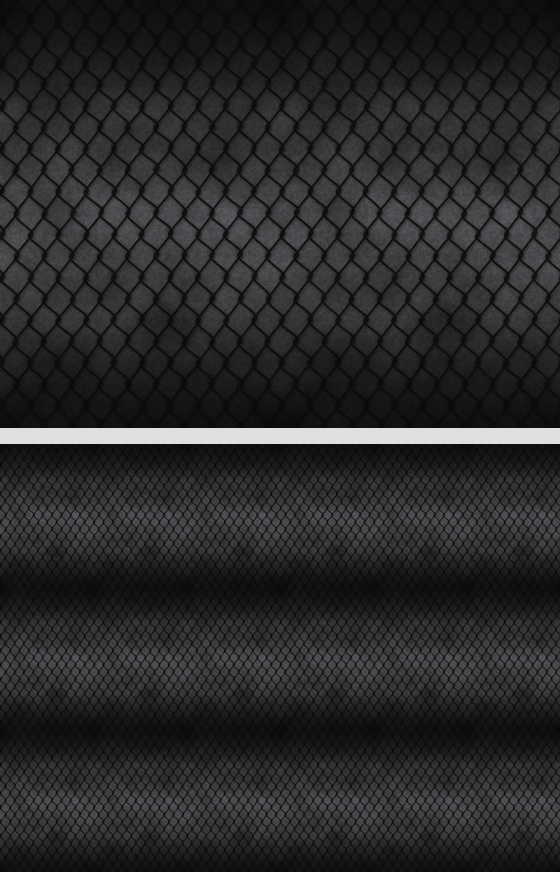
Top, the tile; bottom, the same tile 3 across and 3 down.
Give the GLSL for this pattern, as a Shadertoy shader.

```glsl
#define MESH vec2(20.0, 10.0)       // openings across and down
#define MESH_SHIFT vec2(0.08, 0.53)
#define WIRE_RADIUS 0.0022          // in canvas heights
#define HOOK 0.062                  // overlap of neighbouring wires
#define BEND 0.92                   // sharpness of the turns
#define SKEW 0.22                   // vertical offset of the two hooks
#define DARK vec3(0.062, 0.062, 0.064)
#define LIGHT vec3(0.276, 0.277, 0.288)
#define WIRE vec3(0.040, 0.040, 0.043)
#define STAIN vec3(0.125, 0.115, 0.108)

const float TAU = 6.2831853;

float hash(vec2 p) {
    vec3 q = fract(vec3(p.xyx) * 0.1031);
    q += dot(q, q.yzx + 33.33);
    return fract((q.x + q.y) * q.z);
}

// Value noise that wraps after a whole number of cells
float wrapNoise(vec2 p, vec2 period) {
    vec2 i = floor(p), f = fract(p);
    f = f * f * (3.0 - 2.0 * f);
    vec2 lo = mod(i, period), hi = mod(i + 1.0, period);
    return mix(mix(hash(lo), hash(vec2(hi.x, lo.y)), f.x),
               mix(hash(vec2(lo.x, hi.y)), hash(hi), f.x), f.y);
}

float wrapFbm(vec2 uv, vec2 period) {
    float sum = 0.0, weight = 0.5;
    for (int i = 0; i < 5; i++) {
        sum += weight * wrapNoise(uv * period, period);
        period *= 2.0;
        weight *= 0.55;
    }
    return sum / 1.055;
}

// Sideways swing of one wire; side is +1 or -1
float swing(float y, float side) {
    float t = TAU * y;
    float c = cos(t + SKEW * side * cos(t));
    return -side * (0.25 + HOOK) * asin(BEND * c) / asin(BEND);
}

// Distance to the nearest wire, in canvas heights
float wireDistance(vec2 q, vec2 cellSize) {
    float nearest = 1.0;
    float column = floor(q.x * 2.0);
    for (int i = -1; i <= 1; i++) {
        float k = column + float(i);
        float side = 1.0 - 2.0 * mod(k, 2.0);
        float x = 0.25 + 0.5 * k + swing(q.y, side);
        float slope = (swing(q.y + 0.01, side) - swing(q.y - 0.01, side)) / 0.02;
        slope *= cellSize.x / cellSize.y;
        float d = abs(q.x - x) * cellSize.x / sqrt(1.0 + slope * slope);
        nearest = min(nearest, d);
    }
    return nearest;
}

// Distance to the nearest hook, in canvas heights
float knotDistance(vec2 q, vec2 cellSize) {
    vec2 a = fract(q + 0.5) - 0.5;
    vec2 b = fract(q) - 0.5;
    vec2 stretch = cellSize * vec2(1.0, 0.6);
    return min(length(a * stretch), length(b * stretch));
}

// Worn concrete, lit across the middle
vec3 concrete(vec2 uv) {
    vec2 halfUv = vec2(uv.x * 2.0, uv.y);
    float blotch = wrapFbm(halfUv, vec2(5.0, 8.0));
    float fine = wrapNoise(uv * vec2(340.0, 260.0), vec2(340.0, 260.0));
    float pits = wrapNoise(uv * vec2(180.0, 138.0), vec2(180.0, 138.0));
    float lit = 0.5 - 0.5 * cos(TAU * (uv.y + 0.01));
    vec3 color = mix(DARK, LIGHT, pow(lit, 0.9));
    color *= 1.0 + 0.75 * (blotch - 0.5);
    color *= 1.0 + 0.22 * (fine - 0.5) + 0.12 * (pits - 0.5);

    // Brownish patches low on the wall
    float patches = smoothstep(0.52, 0.72, wrapFbm(halfUv + 0.37, vec2(3.0, 5.0)));
    float low = exp(-pow((uv.y - 0.25) / 0.09, 2.0));
    return mix(color, STAIN * (0.8 + 0.4 * fine), 0.55 * patches * low);
}

void mainImage(out vec4 fragColor, in vec2 fragCoord) {
    vec2 uv = fragCoord / iResolution.xy;
    float pixel = 1.0 / iResolution.y;
    vec2 cellSize = vec2(iResolution.x / iResolution.y, 1.0) / MESH;

    // Slight wobble keeps the openings from being identical
    vec2 wobble = vec2(wrapNoise(uv * MESH, MESH), wrapNoise(uv * MESH + 0.5, MESH.yx * 2.0));
    wobble.y = wrapNoise(uv * MESH + vec2(7.0, 3.0), MESH);
    vec2 q = uv * MESH - MESH_SHIFT + 0.07 * (wobble - 0.5);

    float wire = wireDistance(q, cellSize);
    float knot = knotDistance(q, cellSize);
    float shadow = wireDistance(q + vec2(-0.03, 0.03), cellSize);

    vec3 color = concrete(uv);
    color *= 1.0 - 0.22 * exp(-pow(shadow / 0.005, 2.0));
    color *= 1.0 - 0.45 * exp(-pow(knot / 0.0075, 2.0));

    // Faint sheen along the middle of the wire
    float sheen = exp(-pow(wire / 0.0009, 2.0)) * smoothstep(0.4, 0.8, wrapNoise(uv * MESH * 4.0, MESH * 4.0));
    vec3 metal = WIRE * (1.0 + 0.6 * sheen);
    float cover = 1.0 - smoothstep(-0.7 * pixel, 0.7 * pixel, wire - WIRE_RADIUS);
    color = mix(color, metal, 0.92 * cover);
    fragColor = vec4(color, 1.0);
}
```
